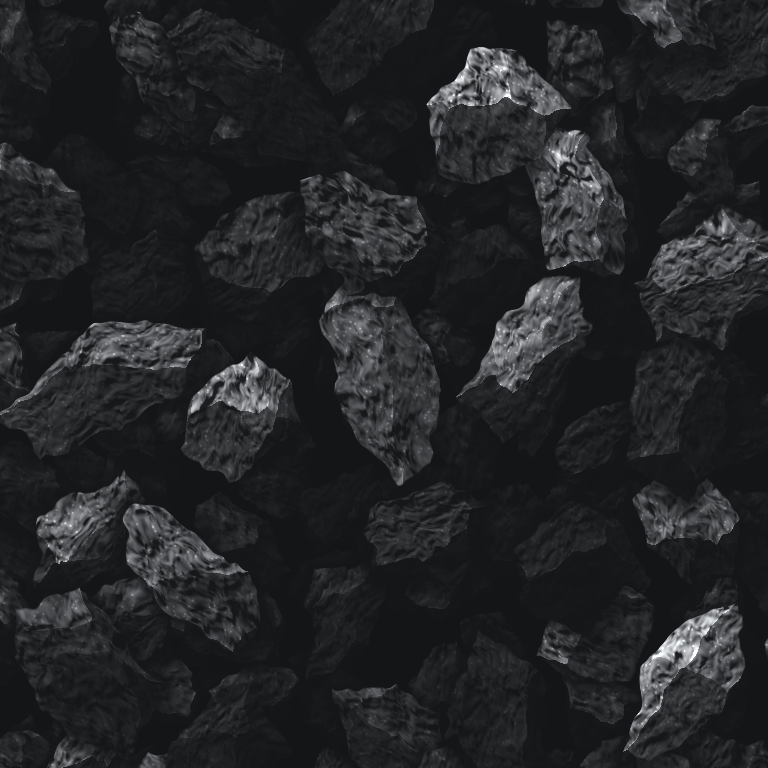
Write a WebGL 1 fragment shader that draws this texture.

```glsl
precision highp float;
// A heap of dark, angular broken stones under a soft light from the upper left.
// Jittered grids of faceted convex stones are painted from back to front, each
// one shading what lies below; layered and cellular noise roughen the rock.
uniform vec2 u_resolution;

const vec3 FLOOR_COLOR = vec3(0.080, 0.084, 0.092); // darkest gaps
const vec3 ROCK_TINT = vec3(0.99, 1.0, 1.01);
const vec3 LIGHT = vec3(-0.30, 0.60, 0.74);
const float BACK_CELLS = 10.0;     // stones across the canvas, rear layer
const float FRONT_CELLS = 4.9;     // stones across the canvas, front layer
const float PRESENCE = 0.80;       // share of cells that hold a stone
const float DARK_ALBEDO = 0.05;
const float PALE_ALBEDO = 0.80;
const float LAYER_FADE = 2.6;      // halvings of light from front to back
const float JITTER = 0.65;
const float TURN = 2.4;            // spread of long axes about the vertical
const float SHADOW_WIDTH = 0.15;
const float SHADOW_DEPTH = 0.75;
const float GRAIN_SCALE = 34.0;
const float BUMP = 3.0;
const float EDGE = 0.0012;         // half width of the smoothed outline
const int LAYERS = 4;
const int SIDES = 7;

float hash(vec2 p) {
  vec3 q = fract(p.xyx * 0.1031);
  q += dot(q, q.yzx + 33.33);
  return fract((q.x + q.y) * q.z);
}

vec2 hash2(vec2 p) {
  return vec2(hash(p), hash(p + vec2(57.3, 113.7)));
}

float noise(vec2 p) {
  vec2 i = floor(p), f = fract(p);
  f = f * f * (3.0 - 2.0 * f);
  return mix(mix(hash(i), hash(i + vec2(1, 0)), f.x),
             mix(hash(i + vec2(0, 1)), hash(i + vec2(1, 1)), f.x), f.y);
}

float fbm(vec2 p) {
  float sum = 0.0, amp = 0.5;
  for (int i = 0; i < 4; i++) {
    sum += amp * noise(p);
    p = mat2(1.6, 1.2, -1.2, 1.6) * p + 7.1;
    amp *= 0.72;
  }
  return sum;
}

// x: distance to the nearest feature point, y: random value of that point
vec2 cellular(vec2 p) {
  vec2 base = floor(p), best = vec2(9.0, 0.0);
  for (int y = -1; y <= 1; y++)
    for (int x = -1; x <= 1; x++) {
      vec2 cell = base + vec2(x, y);
      float d = length(cell + hash2(cell) - p);
      if (d < best.x) best = vec2(d, hash(cell + 31.7));
    }
  return best;
}

// Rough, streaked rock surface: relief lit from the side, chips and stains
float rockGrain(vec2 p, vec2 lightDir) {
  vec2 u = p * GRAIN_SCALE * vec2(1.3, 0.8);
  float relief = fbm(u);
  float bump = relief - fbm(u + lightDir * 0.32);
  float chips = cellular(u * 1.6 + relief * 2.0).x;
  float stain = 0.6 * noise(u * 0.3 + 4.0) + 0.4 * noise(u * 0.9 + 9.0);
  return max(0.04, 0.30 + 0.85 * stain + 0.6 * (chips - 0.45) + BUMP * bump);
}

// Paints one stone over the grey level; p is relative to it, in cell units
float paintStone(float grey, vec2 p, vec2 id, float cells, float gain) {
  float angle = (hash(id + 3.1) - 0.5) * TURN;
  float c = cos(angle), s = sin(angle);
  mat2 turn = mat2(c, -s, s, c);
  float stretch = mix(1.0, 1.5, hash(id + 8.6));
  vec2 straight = turn * p;
  vec2 q = straight * vec2(stretch, 1.0 / stretch);
  vec3 light = normalize(vec3(turn * LIGHT.xy, LIGHT.z));

  float outline = -9.0, height = 9.0, second = 9.0;
  vec3 normal = vec3(0.0, 0.0, 1.0);
  for (int i = 0; i < SIDES + 2; i++) {
    vec2 r = hash2(id + vec2(17.3, 41.9) * float(i + 1));
    float a = 6.2832 * (float(i) + 0.6 * r.x) / float(SIDES);
    vec2 dir = vec2(cos(a), sin(a));
    float slope = mix(0.6, 2.4, fract(r.x * 7.0 + r.y * 3.0));
    float z = slope * (mix(0.30, 0.50, r.y) - dot(q, dir));
    if (i < SIDES) {
      outline = max(outline, -z / slope);
    } else {                        // two gently tilted crown facets
      dir = r * 1.1 - 0.55;
      slope = 1.0;
      z = mix(0.12, 0.22, r.y) - dot(q, dir);
    }
    second = min(second, max(z, height));
    if (z < height) { height = z; normal = vec3(dir * slope, 1.0); }
  }

  grey *= 1.0 - SHADOW_DEPTH * (1.0 - smoothstep(0.0, SHADOW_WIDTH, outline));
  float edge = EDGE * cells;
  if (outline < edge) {
    float facing = max(dot(normalize(normal), light), 0.0);
    float tone = hash(id + 21.4);
    float albedo = mix(DARK_ALBEDO, PALE_ALBEDO, tone * sqrt(tone));
    float grain = rockGrain(straight / cells + hash2(id) * 9.0, light.xy);
    float ridge = 0.2 * (1.0 - smoothstep(0.0, 0.03, second - height));
    float lit = gain * albedo * (0.05 + facing * facing) * grain * (1.0 + ridge);
    grey = mix(grey, lit, 1.0 - smoothstep(-edge, edge, outline));
  }
  return grey;
}

void main() {
  vec2 uv = gl_FragCoord.xy / min(u_resolution.x, u_resolution.y);
  float grey = 0.0;
  for (int k = 0; k < LAYERS; k++) {
    float depth = float(k) / float(LAYERS - 1);
    float cells = mix(BACK_CELLS, FRONT_CELLS, depth);
    vec2 p = uv * cells + 20.0 + 13.7 * float(k);
    vec2 base = floor(p);
    // ragged outlines and facet borders
    p += 0.10 * (vec2(noise(p * 4.0), noise(p * 4.0 + 40.0)) - 0.5);
    p += 0.04 * (vec2(noise(p * 15.0), noise(p * 15.0 + 40.0)) - 0.5);
    for (int y = -1; y <= 1; y++)
      for (int x = -1; x <= 1; x++) {
        vec2 id = base + vec2(x, y);
        vec2 center = id + 0.5 + JITTER * (hash2(id + 5.5) - 0.5);
        if (hash(id + 77.7) < PRESENCE)
          grey = paintStone(grey, p - center, id, cells, exp2(LAYER_FADE * (depth - 1.0)));
      }
  }
  // sparse, fine mineral glints
  vec2 glint = cellular(uv * 210.0);
  grey *= 1.0 + 0.7 * step(0.85, glint.y) * (1.0 - smoothstep(0.1, 0.5, glint.x));
  grey = grey / (1.0 + 0.35 * grey);  // soft shoulder for the brightest faces
  gl_FragColor = vec4(FLOOR_COLOR + ROCK_TINT * grey, 1.0);
}
```
